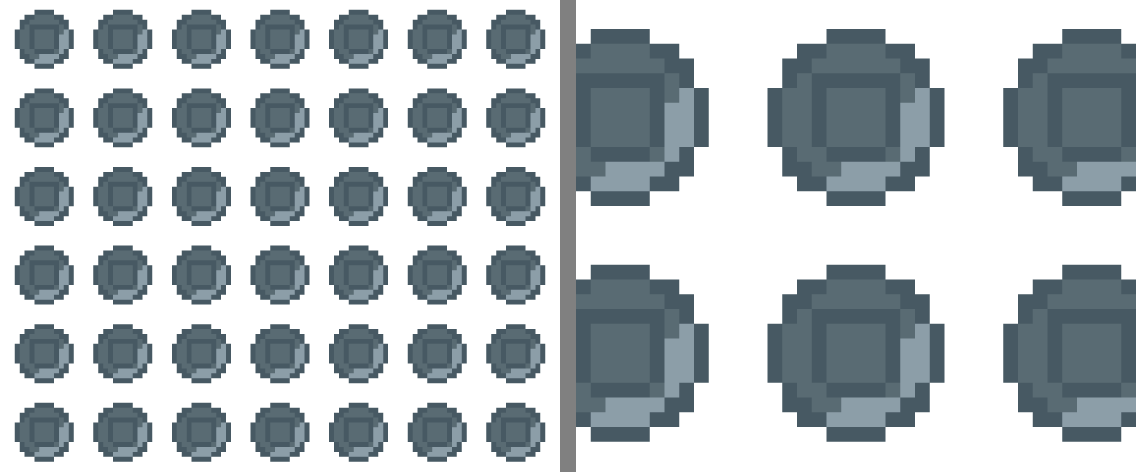
Left: the whole. Right: its middle third, enlarged.
Write a WebGL 1 fragment shader that draws this pattern.

```glsl
precision highp float;

uniform vec2 u_resolution;

// Colour of one square block, given its centre relative to the disc (y down)
vec3 discColor(vec2 block) {
  vec3 dark = vec3(0.28, 0.35, 0.39);
  vec3 body = vec3(0.35, 0.42, 0.45);
  vec3 shine = vec3(0.55, 0.62, 0.66);

  float radius = length(block);
  if (radius > 5.9) return vec3(1.0);
  if (radius > 4.85) return dark;

  // Crescent of light along the lower right rim
  if (max(block.x, block.y) > 3.0 && block.x + block.y > 2.5) return shine;

  // Square groove around the centre, open at its lower corners
  vec2 reach = abs(block);
  bool groove = abs(max(reach.x, reach.y) - 2.5) < 0.25;
  bool lowerCorner = min(reach.x, block.y) > 2.0;
  return groove && !lowerCorner ? dark : body;
}

// Repeats a 16 block tile, with a 12 block disc inside it
vec3 tileColor(vec2 position) {
  vec2 block = floor(mod(position, 16.0)) + 0.5;
  return discColor(block - vec2(9.0, 8.0));
}

void main() {
  // Average a 4 by 4 grid of samples to smooth the block edges
  vec3 total = vec3(0.0);
  for (int j = 0; j < 4; j++) {
    for (int i = 0; i < 4; i++) {
      vec2 offset = (vec2(float(i), float(j)) - 1.5) / 4.0;
      vec2 pixel = gl_FragCoord.xy + offset;
      pixel.y = u_resolution.y - pixel.y;
      total += tileColor(pixel / u_resolution.x * 114.0);
    }
  }
  gl_FragColor = vec4(total / 16.0, 1.0);
}
```
